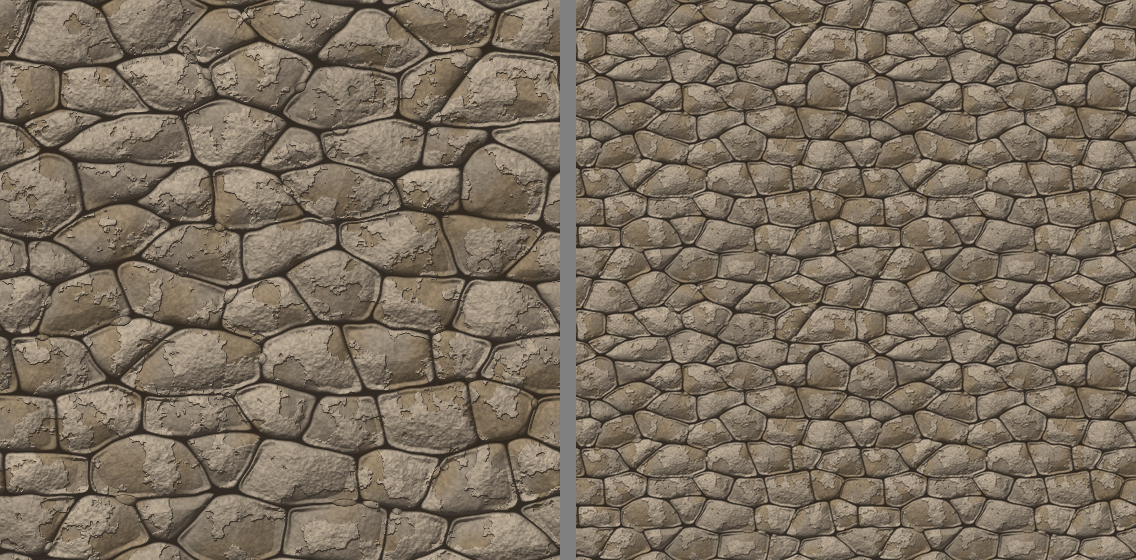
Left, the tile; right, the same tile 2 across and 2 down.
This texture is drawn by a three.js fragment shader. Its source:

```glsl
// Dry stone wall: tightly packed boulders from a wrapped, weighted Voronoi diagram,
// with pebbles in the joints. A height field of domes, facets, flaking crust and
// grain is lit from the upper left, then mapped from dark joint to pale stone.
varying vec2 vUv;

const vec2 GRID = vec2(7.0, 10.0);   // stones across and up (even, for the stagger)
const vec2 METRIC = vec2(1.0, 1.3);  // flattens the courses

struct Surface {
  float height;
  float crust;     // 1 on rough crust, 0 on bare brown stone
  float occlusion; // 0 deep in a joint
  float tone;      // random value of each stone
};

vec3 hash3(vec2 p) {
  vec3 q = fract(p.xyx * vec3(0.1031, 0.1030, 0.0973));
  q += dot(q, q.yxz + 33.33);
  return fract((q.xxy + q.yzz) * q.zyx);
}

vec2 wrap(vec2 cell, vec2 period) {
  return floor(mod(cell + 0.5, period));
}

// Value noise that repeats after a whole number of cells
float noise(vec2 uv, float period) {
  vec2 p = uv * period, i = floor(p), f = p - i;
  f = f * f * (3.0 - 2.0 * f);
  vec2 a = wrap(i, vec2(period)), b = wrap(i + 1.0, vec2(period));
  return mix(mix(hash3(a).x, hash3(vec2(b.x, a.y)).x, f.x),
             mix(hash3(vec2(a.x, b.y)).x, hash3(b).x, f.x), f.y);
}

float fbm(vec2 uv, float period) {
  float sum = 0.0, total = 0.0, gain = 1.0;
  for (int i = 0; i < 5; i++) {
    sum += gain * noise(uv, period);
    total += gain;
    uv += vec2(0.37, 0.71);
    period *= 2.0;
    gain *= 0.56;
  }
  return sum / total;
}

// Staggered, jittered stone centre (xy) and its size weight (z)
vec3 stoneSite(vec2 cell) {
  vec2 id = wrap(cell, GRID);
  vec3 r = hash3(id + 17.0);
  vec2 start = vec2(0.25 + 0.5 * mod(id.y, 2.0), 0.5);
  return vec3(cell + start + (r.xy - 0.5) * vec2(0.65, 0.65), 0.45 * r.z);
}

float power(vec2 p, vec3 site) {
  vec2 d = (p - site.xy) * METRIC;
  return dot(d, d) - site.z;
}

// Rounded distance to the joint (x), offset from the centre (yz), random value (w)
vec4 stones(vec2 uv) {
  vec2 p = uv * GRID, base = floor(p), id = base;
  vec3 own = vec3(0.0);
  float nearest = 1e3;
  for (int y = -2; y <= 2; y++)
  for (int x = -2; x <= 2; x++) {
    vec2 cell = base + vec2(x, y);
    vec3 site = stoneSite(cell);
    float d = power(p, site);
    if (d < nearest) { nearest = d; own = site; id = cell; }
  }
  float sum = 1e-9;
  for (int y = -2; y <= 2; y++)
  for (int x = -2; x <= 2; x++) {
    vec3 site = stoneSite(base + vec2(x, y));
    vec2 between = site.xy - own.xy;
    if (dot(between, between) > 1e-4) {
      float slope = length(between * METRIC * METRIC * GRID);
      sum += exp(-200.0 * 0.5 * (power(p, site) - nearest) / slope);
    }
  }
  return vec4(-log(sum) / 200.0, (p - own.xy) / GRID, hash3(wrap(id, GRID) + 53.0).x);
}

// Height of the small round stones
float pebbles(vec2 uv) {
  vec2 p = uv * 16.0, base = floor(p);
  float top = 0.0;
  for (int y = -1; y <= 1; y++)
  for (int x = -1; x <= 1; x++) {
    vec2 cell = base + vec2(x, y);
    vec3 r = hash3(wrap(cell, vec2(16.0)) + 91.0);
    vec2 d = (p - cell - 0.2 - 0.6 * r.xy) / 16.0;
    float inside = 0.012 + 0.011 * r.x - length(d * vec2(1.0, 1.0 + 0.4 * r.y));
    float dome = 0.017 * (1.0 - exp(-max(inside, 0.0) / 0.005));
    top = max(top, dome * step(r.z, 0.3));
  }
  return top;
}

Surface wallSurface(vec2 uv) {
  Surface s;
  vec2 bend = vec2(noise(uv, 6.0), noise(uv + 0.43, 6.0)) - 0.5;
  vec2 ragged = vec2(noise(uv, 34.0), noise(uv + 0.27, 34.0)) - 0.5;
  vec2 q = uv + 0.035 * bend + 0.006 * ragged;
  vec4 stone = stones(q);
  float edge = max(stone.x, 0.0);
  float dome = 0.012 * (1.0 - exp(-edge / 0.004)) + 0.014 * (1.0 - exp(-edge / 0.016));

  // Two broken facets on each boulder
  float boulder = dome;
  for (int k = 0; k < 2; k++) {
    float angle = 6.2832 * fract(stone.w * 7.3 + 0.41 * float(k));
    float beyond = dot(stone.yz, vec2(cos(angle), sin(angle))) - 0.012;
    boulder -= 0.32 * max(beyond, 0.0) * smoothstep(0.0, 0.012, edge);
  }

  // Pebbles show only where they rise above the shoulder of a boulder
  float pebble = pebbles(q);
  s.height = pebble > dome ? pebble : max(boulder, 0.0);
  s.occlusion = smoothstep(-0.002, 0.011, max(dome, pebble))
              * mix(0.5, 1.0, smoothstep(0.0, 0.003, abs(dome - pebble)));
  s.tone = stone.w;

  // Flaking crust, wrinkles and grain
  float layer = fbm(uv, 21.0);
  float wrinkle = 1.0 - abs(2.0 * fbm(uv + 0.19, 30.0) - 1.0);
  float grain = noise(uv, 256.0) + 0.6 * noise(uv + 0.31, 140.0);
  s.crust = smoothstep(0.45, 0.5, layer);
  s.height += 0.0014 * s.crust + 0.005 * layer
            + 0.0055 * wrinkle * mix(0.45, 1.0, s.crust)
            + 0.0011 * grain * mix(0.35, 1.0, s.crust);
  return s;
}

void main() {
  float e = 0.0012;
  Surface s = wallSurface(vUv);
  vec2 slope = vec2(wallSurface(vUv + vec2(e, 0.0)).height,
                    wallSurface(vUv + vec2(0.0, e)).height) - s.height;
  vec3 normal = normalize(vec3(-slope / e, 1.0));
  float light = max(dot(normal, normalize(vec3(-0.28, 0.6, 0.75))), 0.0);

  float shade = s.occlusion * (0.13 + 0.85 * light);
  shade *= mix(0.84, 1.03, s.crust) * (0.93 + 0.14 * s.tone);
  shade *= 0.88 + 0.24 * noise(vUv + 0.13, 230.0);

  vec3 joint = vec3(0.18, 0.155, 0.13), pale = vec3(0.70, 0.64, 0.56);
  vec3 color = mix(joint, pale, clamp(shade, -0.1, 1.12));
  float stain = (1.0 - s.crust) * smoothstep(0.25, 0.65, noise(vUv, 13.0));
  color *= mix(vec3(1.0), vec3(0.99, 0.95, 0.87), stain);
  gl_FragColor = vec4(color, 1.0);
}
```
